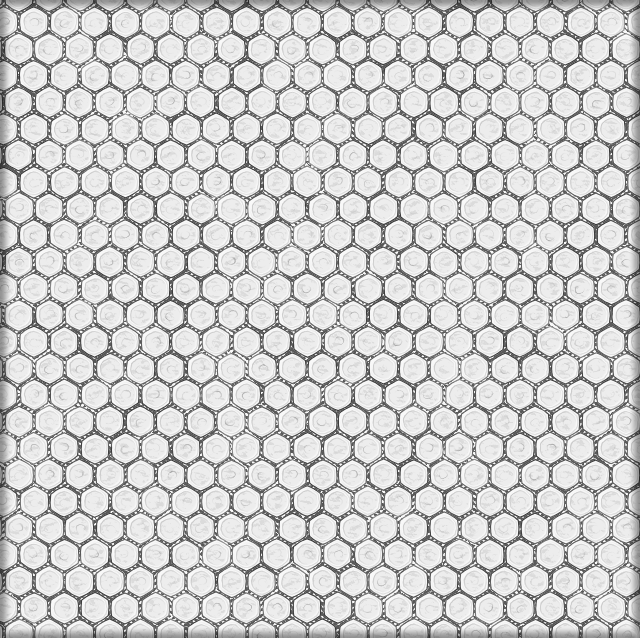
Write a Shadertoy shader that draws this pattern.

```glsl
// Pale honeycomb of embossed hexagonal caps, drawn like a pencil relief.
// Each point finds its nearest staggered centre; rounded-hexagon distance
// gives the outline and rings, layered sines give hatching and uneven wear.

const vec2 GRID = vec2(21.07, 23.97);    // cells across, rows down
const vec2 PHASE = vec2(0.62, 0.125);    // centre of the lowest first cell
const float ROW_STEP = 0.866;            // row spacing in cell widths
const float INK = 0.23;
const float PAPER = 0.975;

float hash(vec2 id, float seed) {
    vec3 v = fract(vec3(id.xyx + seed) * vec3(0.1031, 0.1030, 0.0973));
    v += dot(v, v.yzx + 33.33);
    return fract((v.x + v.y) * v.z);
}

// Smooth irregular field from layered sines, roughly -1 to 1
float waves(vec2 p) {
    float sum = 0.0, amp = 0.5;
    for (int i = 0; i < 4; i++) {
        sum += amp * sin(p.x + 1.7 * sin(p.y)) * cos(p.y * 0.8 - p.x * 0.3);
        p = mat2(1.2, 1.3, -1.3, 1.2) * p + 2.3;
        amp *= 0.6;
    }
    return sum;
}

// Soft band centred on zero
float band(float d, float halfWidth, float soft) {
    return 1.0 - smoothstep(halfWidth - soft, halfWidth + soft, abs(d));
}

// Hexagon radius with an upright vertex, rounded towards a circle
float hexRadius(vec2 p, float rounding) {
    p = abs(p);
    float hexagon = max(p.x, 0.5 * p.x + 0.866 * p.y);
    return mix(hexagon, length(p), rounding);
}

// Offset from the nearest centre (xy) and its cell id (zw)
vec4 nearestCell(vec2 q) {
    vec4 best = vec4(9.0);
    float baseRow = floor(q.y + 0.5);
    for (int i = -1; i <= 1; i++) {
        float row = baseRow + float(i);
        float shift = 0.5 * mod(row, 2.0);
        float column = floor(q.x - shift + 0.5);
        vec2 id = vec2(column, row);
        vec2 jitter = 0.03 * (vec2(hash(id, 1.0), hash(id, 2.0)) - 0.5);
        vec2 p = vec2(q.x - column - shift, (q.y - row) * ROW_STEP) - jitter;
        if (dot(p, p) < dot(best.xy, best.xy)) best = vec4(p, id);
    }
    return best;
}

// Relief inside one cap: bevel ring, crooked inner swirl, faint smears
float capTone(vec2 p, vec2 id, float soft) {
    float turn = 6.283 * hash(id, 3.0);
    vec2 centre = 0.04 * vec2(cos(turn), sin(turn));
    vec2 light = normalize(vec2(-0.7, 0.5));
    float wobble = 0.022 * waves(p * 9.0 + id * 2.7);
    float side = dot(normalize(p + 1e-4), light);
    float ring = hexRadius(p, 0.7) + wobble;
    float swirl = length((p - centre) * vec2(1.0, 1.15)) + 1.5 * wobble;
    float swirlSide = 0.5 + 0.5 * sin(atan(p.y - centre.y, p.x - centre.x) + turn);

    float tone = PAPER;
    tone -= 0.17 * band(ring - 0.325, 0.02, soft) * (0.55 + 0.45 * side);
    tone -= 0.12 * band(ring - 0.395, 0.02, soft) * (0.5 - 0.5 * side);
    tone -= mix(0.05, 0.23, pow(hash(id, 4.0), 2.0))
          * band(swirl - 0.14, 0.018, soft) * swirlSide;
    tone -= 0.045 * smoothstep(0.34, 0.28, ring);
    tone -= 0.07 * smoothstep(0.05, 0.5, waves(p * vec2(9.0, 14.0) + id * 5.1))
          * smoothstep(0.34, 0.26, ring);
    return tone;
}

// Dotted diagonal strokes filling the gaps, leaning by neighbourhood
float hatchTone(vec2 pos, float patchiness) {
    float lean = waves(pos * 1.9 + 8.0) > 0.0 ? 1.0 : -1.0;
    float strokes = sin(45.0 * dot(pos, vec2(0.6, 0.8 * lean)));
    float dots = strokes + 0.5 * sin(38.0 * dot(pos, vec2(0.8, -0.6 * lean)));
    float white = smoothstep(-0.3, 0.9, dots + 0.7 * patchiness);
    return mix(INK + 0.12, PAPER, white);
}

void mainImage(out vec4 fragColor, in vec2 fragCoord) {
    vec2 uv = fragCoord / iResolution.xy;
    vec2 q = uv * GRID - PHASE;
    vec2 pos = q * vec2(1.0, ROW_STEP);
    float soft = max(0.018, 0.6 * GRID.x / iResolution.x);

    vec4 cell = nearestCell(q);
    vec2 p = cell.xy;
    vec2 id = cell.zw;
    float size = 0.02 * (hash(id, 6.0) - 0.5);
    float radius = hexRadius(p, 0.32) + size + 0.008 * waves(p * 11.0 + id * 3.1);
    float wear = waves(pos * 1.3) + 0.6 * waves(pos * 4.1 + 4.0);

    // Cap, then the hatched gap, then the dark outline over both
    float tone = capTone(p, id, soft);
    float gap = smoothstep(0.475 - soft, 0.475 + soft, radius);
    tone = mix(tone, hatchTone(pos, wear), gap);
    float pressure = clamp(0.82 - 0.3 * wear, 0.4, 1.0);
    tone = mix(tone, INK, pressure * band(radius - 0.459, 0.019, soft));

    // Darkened margin of the sheet
    vec2 inset = min(uv, 1.0 - uv);
    float margin = smoothstep(0.0, 0.018, min(inset.x, inset.y));
    tone *= mix(0.62, 1.0, margin);

    fragColor = vec4(vec3(clamp(tone, 0.0, 1.0)), 1.0);
}
```
